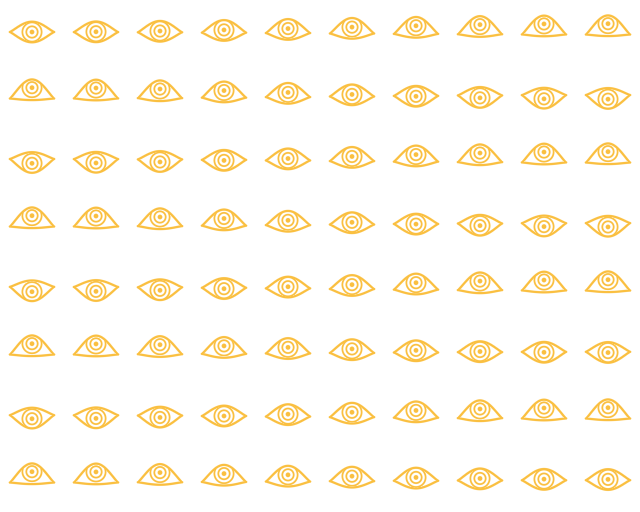
Give the GLSL for this pattern, as a Shadertoy shader.

```glsl
#define COLUMNS 10.0
#define ROWS 8.0
#define EYE_HALF_WIDTH 0.346
#define LID_HEIGHT 0.161
#define LID_STROKE 0.036
#define IRIS_RADIUS 0.150
#define PUPIL_RADIUS 0.0885
#define DOT_RADIUS 0.037
#define RING_STROKE 0.028
#define GAZE_HIGH 0.130
#define INK vec3(0.98, 0.75, 0.25)
#define PAPER vec3(1.0)

const float PI = 3.14159265;

// Lowest gaze reached in each row, top to bottom, in cells
const float gazeLow[8] = float[8](0.0, -0.050, -0.052, -0.046, -0.058, -0.009, -0.043, 0.010);

// Gaze rises along even rows and falls along odd ones, eased at both ends
float gazeHeight(vec2 cell) {
    float t = 0.5 - 0.5 * cos(PI * cell.x / (COLUMNS - 1.0));
    if (mod(cell.y, 2.0) > 0.5) t = 1.0 - t;
    return mix(gazeLow[int(cell.y)], GAZE_HIGH, t);
}

// Lid arch: x is the height from 0 at the corner to 1 at the apex, y its slope
vec2 lidArch(float x) {
    const float sharpness = 1.15;
    float angle = 0.5 * PI * min(abs(x) / EYE_HALF_WIDTH, 1.0);
    float c = max(cos(angle), 0.001);
    float slope = sharpness * pow(c, sharpness - 1.0) * sin(angle) * 0.5 * PI / EYE_HALF_WIDTH;
    return vec2(pow(c, sharpness), slope);
}

float ringDistance(float r, float radius) {
    return abs(r - radius) - 0.5 * RING_STROKE;
}

// Signed distance to the ink of one eye
float eyeDistance(vec2 p, float gaze) {
    float corner = -0.3 * gaze;
    float middle = 0.75 * gaze;
    vec2 arch = lidArch(p.x);

    // Heights of the upper and lower lid above the corners
    vec2 apex = vec2(middle + LID_HEIGHT, middle - LID_HEIGHT) - corner;
    vec2 offset = p.y - corner - apex * arch.x;
    vec2 slope = apex * arch.y;
    vec2 lids = offset * inversesqrt(1.0 + slope * slope);
    float opening = max(lids.x, -lids.y);

    float lidLine = min(abs(lids.x), abs(lids.y));
    if (abs(p.x) > EYE_HALF_WIDTH)
        lidLine = length(vec2(abs(p.x) - EYE_HALF_WIDTH, p.y - corner));
    lidLine -= 0.5 * LID_STROKE;

    // Iris, pupil and dot, cut off by the lids
    float r = length(p - vec2(0.0, gaze));
    float iris = min(ringDistance(r, IRIS_RADIUS), ringDistance(r, PUPIL_RADIUS));
    iris = min(iris, r - DOT_RADIUS);
    return min(lidLine, max(iris, opening));
}

void mainImage(out vec4 fragColor, in vec2 fragCoord) {
    // Square cells counted from the top left
    float pixel = COLUMNS / iResolution.x;
    vec2 p = vec2(fragCoord.x, iResolution.y - fragCoord.y) * pixel;
    vec2 cell = clamp(floor(p), vec2(0.0), vec2(COLUMNS, ROWS) - 1.0);
    vec2 local = (p - cell - 0.5) * vec2(1.0, -1.0);

    float d = eyeDistance(local, gazeHeight(cell));
    float coverage = 1.0 - smoothstep(-0.7 * pixel, 0.7 * pixel, d);
    fragColor = vec4(mix(PAPER, INK, coverage), 1.0);
}
```
